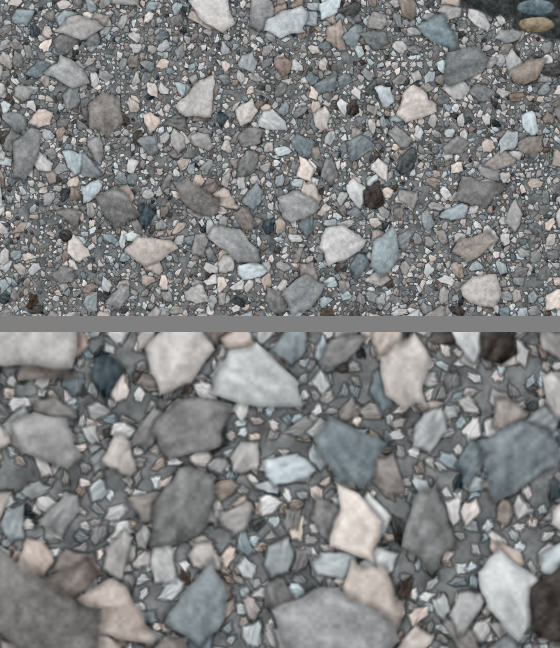
Top, the full canvas; bottom, a detail of the centre.
A Shadertoy shader for this texture:

```glsl
// Crushed rock surface: angular grey fragments of many sizes set in a dark, gritty binder.
#define LAYERS 5
#define COARSE 7.0      // cells per canvas height for the largest fragments
#define SIZE_STEP 1.75  // size ratio between neighbouring layers
#define SOFTNESS 0.0022 // edge blur in canvas heights
#define GRIT 0.17       // strength of the fine mottling
#define RIM 0.30        // darkening around each fragment
#define DARK_SHARE 0.07 // share of nearly black fragments
#define BINDER vec3(0.425, 0.435, 0.44)
#define WARM vec3(0.055, 0.0, -0.035)
#define COOL vec3(-0.055, 0.005, 0.03)
const float TAU = 6.2831853;

float hash(vec2 p) {
    vec3 q = fract(vec3(p.xyx) * 0.1031);
    q += dot(q, q.yzx + 33.33);
    return fract((q.x + q.y) * q.z);
}

float noise(vec2 p) {
    vec2 i = floor(p), f = fract(p);
    f = f * f * (3.0 - 2.0 * f);
    return mix(mix(hash(i), hash(i + vec2(1, 0)), f.x),
               mix(hash(i + vec2(0, 1)), hash(i + vec2(1, 1)), f.x), f.y);
}

vec2 rotate(vec2 p, float a) {
    return vec2(cos(a) * p.x - sin(a) * p.y, sin(a) * p.x + cos(a) * p.y);
}

// Signed distance to a random convex polygon made of six half planes
float fragmentDistance(vec2 q, vec2 id) {
    float d = -1.0;
    for (int k = 0; k < 6; k++) {
        float n = float(k);
        float angle = (n + 0.75 * hash(id + n * 7.3)) * TAU / 6.0;
        float reach = mix(0.23, 0.49, hash(id + n * 3.7 + 50.0));
        d = max(d, dot(q, vec2(cos(angle), sin(angle))) - reach);
    }
    return d;
}

// Mineral colour with a light side, streaks and a slight tint
vec3 fragmentColor(vec2 q, vec2 id, vec2 lit) {
    float tone = mix(0.45, 0.82, hash(id + 11.0));
    if (hash(id + 23.0) < DARK_SHARE) tone = mix(0.20, 0.34, hash(id + 29.0));
    float hue = hash(id + 31.0) * 2.0 - 1.0;
    vec3 tint = hue > 0.0 ? WARM * hue * hue : COOL * hue * hue;
    float streaks = noise(q * vec2(4.0, 9.0) + id * 5.0) - 0.5;
    float facet = dot(lit, vec2(-0.06, 0.12));
    return vec3(tone + 0.13 * streaks + facet) + tint;
}

// Paints one layer of scattered fragments over the colour below
vec3 paintLayer(vec3 col, vec2 p, float scale, float density, float seed, float blur) {
    vec2 cell = floor(p * scale);
    for (int y = -1; y <= 1; y++)
    for (int x = -1; x <= 1; x++) {
        vec2 c = cell + vec2(x, y);
        vec2 id = c + seed;
        if (hash(id + 3.0) > density) continue;
        vec2 jitter = vec2(hash(id + 41.0), hash(id + 47.0)) - 0.5;
        vec2 local = p * scale - c - 0.5 - 0.55 * jitter;
        vec2 q = rotate(local, TAU * hash(id + 53.0)) * vec2(0.8, 1.15);
        q += 0.09 * (vec2(noise(q * 5.0 + id), noise(q * 5.0 + id + 60.0)) - 0.5);
        float d = fragmentDistance(q, id);
        float w = blur * scale;
        float contact = 1.0 - smoothstep(0.0, 0.06 + w, d);
        float inner = smoothstep(0.0, 0.07 + 0.5 * w, -d);
        vec3 rock = fragmentColor(q, id, local) * mix(1.0 - 0.6 * RIM, 1.0, inner);
        col *= 1.0 - RIM * contact;
        col = mix(col, rock, 1.0 - smoothstep(-w, w, d));
    }
    return col;
}

// Dark gap in the upper right corner with two rounded pebbles
vec3 paintCrevice(vec3 col, vec2 p, float aspect) {
    vec2 q = p - vec2(aspect, 1.0);
    float wobble = 0.05 * (noise(p * 22.0) - 0.5);
    float gap = q.y + 0.11 + 0.38 * min(q.x + 0.06, 0.0) * -1.0 * -1.0 + wobble;
    gap = min(gap - 0.38 * min(q.x + 0.06, 0.0) + 0.38 * (q.x + 0.06), q.x + 0.32);
    col = mix(col, vec3(0.17, 0.18, 0.18) + 0.1 * noise(p * 60.0), smoothstep(-0.006, 0.01, gap));
    for (int k = 0; k < 2; k++) {
        float n = float(k);
        vec2 r = (q - vec2(-0.075, -0.078 + 0.055 * n)) / vec2(0.06, 0.026);
        vec3 pebble = mix(vec3(0.52, 0.48, 0.40), vec3(0.37, 0.43, 0.46), n);
        pebble += 0.13 * r.y + 0.12 * (noise(p * 70.0) - 0.5);
        col = mix(col, pebble, 1.0 - smoothstep(0.85, 1.05, length(r) + 4.0 * wobble));
    }
    return col;
}

void mainImage(out vec4 fragColor, in vec2 fragCoord) {
    vec2 p = fragCoord / iResolution.y;
    float blur = max(SOFTNESS, 0.6 / iResolution.y);
    vec3 col = BINDER + 0.16 * (noise(p * 45.0) - 0.5);

    // Small fragments first, large ones on top
    for (int i = 0; i < LAYERS; i++) {
        float t = float(i) / float(LAYERS - 1);
        float scale = COARSE * pow(SIZE_STEP, float(LAYERS - 1 - i));
        col = paintLayer(col, p + 3.0, scale, mix(0.72, 0.27, t), 200.0 + 37.0 * float(i), blur);
    }
    col = paintCrevice(col, p, iResolution.x / iResolution.y);

    // Fine grit over everything
    float grit = 0.6 * noise(p * 110.0) + 0.4 * noise(p * 230.0 + 9.0) - 0.5;
    col += GRIT * grit;
    fragColor = vec4(clamp(col, 0.0, 1.0), 1.0);
}
```
